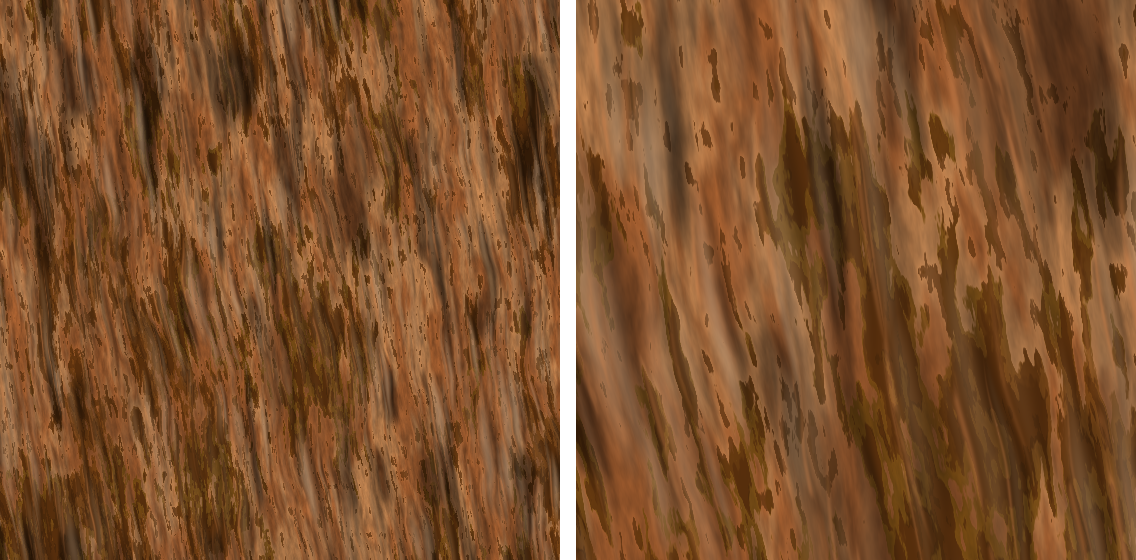
Left: the whole. Right: its middle third, enlarged.
A three.js fragment shader for this texture:

```glsl
// Shaggy bark: leaning fibres of tan and rust, broken by ragged olive and dark patches.
// Stretched noise in sheared coordinates gives the grain; tapered strokes scattered
// in grid cells add soft grey strands, each with a warm rim and a shadow.

varying vec2 vUv;

float hash(vec2 p) {
  vec3 a = fract(vec3(p.xyx) * 0.1031);
  a += dot(a, a.yzx + 33.33);
  return fract((a.x + a.y) * a.z);
}

float noise(vec2 p) {
  vec2 i = floor(p);
  vec2 f = fract(p);
  f = f * f * (3.0 - 2.0 * f);
  float low = mix(hash(i), hash(i + vec2(1.0, 0.0)), f.x);
  float high = mix(hash(i + vec2(0.0, 1.0)), hash(i + vec2(1.0, 1.0)), f.x);
  return mix(low, high, f.y);
}

float fbm(vec2 p) {
  float sum = 0.0;
  float weight = 0.533;
  for (int i = 0; i < 4; i++) {
    sum += weight * noise(p);
    p = p * 2.03 + vec2(17.3, 9.1);
    weight *= 0.5;
  }
  return sum;
}

// Tapered strokes, one per cell: x = soft strand, y = bright rim, z = shadow
vec3 strands(vec2 p, vec2 grid, float seed) {
  vec2 g = p * grid;
  vec2 cell = floor(g);
  vec3 cover = vec3(0.0);
  for (int j = -1; j <= 1; j++) {
    for (int i = -1; i <= 1; i++) {
      vec2 id = cell + vec2(float(i), float(j));
      vec2 key = id + seed + 50.0;
      vec2 center = id + vec2(hash(key), hash(key + 31.7));
      vec2 d = g - center;
      float along = d.y / mix(0.5, 1.0, hash(key + 73.1));
      float taper = max(1.0 - along * along, 0.0);
      float width = mix(0.09, 0.21, hash(key + 11.9)) * (0.35 + 0.65 * taper);
      float across = d.x / width;
      float strength = taper * mix(0.2, 1.0, hash(key + 5.3));
      float rim = (across + 1.3) / 0.3;
      float shade = (across - 1.6) / 0.9;
      cover = max(cover, strength * exp(-vec3(across * across, rim * rim, shade * shade)));
    }
  }
  return cover;
}

void main() {
  // Lean the fibres to the left going up and let them wander a little
  vec2 p = vec2(vUv.x + 0.14 * vUv.y, vUv.y) + 3.0;
  p.x += 0.018 * (noise(p * vec2(9.0, 6.0)) - 0.5);
  p.x += 0.007 * (noise(p * vec2(40.0, 18.0)) - 0.5);

  float patches = fbm(p * vec2(20.0, 6.5));
  float fibres = fbm(p * vec2(95.0, 17.0) + 41.0);
  float grain = fbm(p * vec2(210.0, 46.0) + 83.0);
  float tone = fbm(p * vec2(32.0, 8.0) + 127.0);

  // Tan and rust ground with crisp painted grain
  vec3 rust = vec3(0.575, 0.33, 0.165);
  vec3 tan = vec3(0.69, 0.47, 0.285);
  float light = smoothstep(0.42, 0.6, tone * 0.65 + fibres * 0.35);
  vec3 color = mix(rust, tan, light);
  color *= 0.72 + 0.58 * grain;

  // Ragged olive patches, then darker cores inside them
  float ragged = patches * 0.55 + fibres * 0.33 + grain * 0.24;
  vec3 olive = mix(vec3(0.43, 0.235, 0.06), vec3(0.44, 0.28, 0.06),
                   smoothstep(0.4, 0.6, noise(p * vec2(12.0, 7.0) + 19.0)));
  olive *= 0.7 + 0.6 * grain;
  color = mix(color, olive, 0.88 * smoothstep(0.592, 0.612, ragged));
  color = mix(color, vec3(0.27, 0.14, 0.035), 0.85 * smoothstep(0.655, 0.685, ragged));

  // Fine dark flecks clustered near the patches
  float flecks = grain * 0.6 + fibres * 0.25 + patches * 0.3;
  color = mix(color, vec3(0.35, 0.185, 0.05), 0.75 * smoothstep(0.635, 0.66, flecks));

  // Long soft shadows
  float hollow = smoothstep(0.62, 0.88, noise(p * vec2(48.0, 7.0) + 211.0));
  color *= 1.0 - 0.42 * hollow;

  // Grey strands in two sizes, with shadow on the right and a warm rim on the left
  vec3 broad = strands(p, vec2(21.0, 7.5), 0.0);
  vec3 slim = strands(p + 0.37, vec2(36.0, 10.0), 140.0);
  vec3 strand = max(broad, slim * 0.7);
  color *= 1.0 - 0.42 * strand.z;
  float pale = smoothstep(0.25, 0.7, noise(p * vec2(13.0, 6.0) + 61.0));
  vec3 grey = mix(vec3(0.45, 0.34, 0.23), vec3(0.68, 0.57, 0.46), pale);
  color = mix(color, grey, 0.66 * strand.x);
  float broken = smoothstep(0.38, 0.55, fibres);
  color = mix(color, vec3(0.80, 0.50, 0.29), 0.6 * strand.y * broken);

  gl_FragColor = vec4(color, 1.0);
}
```
